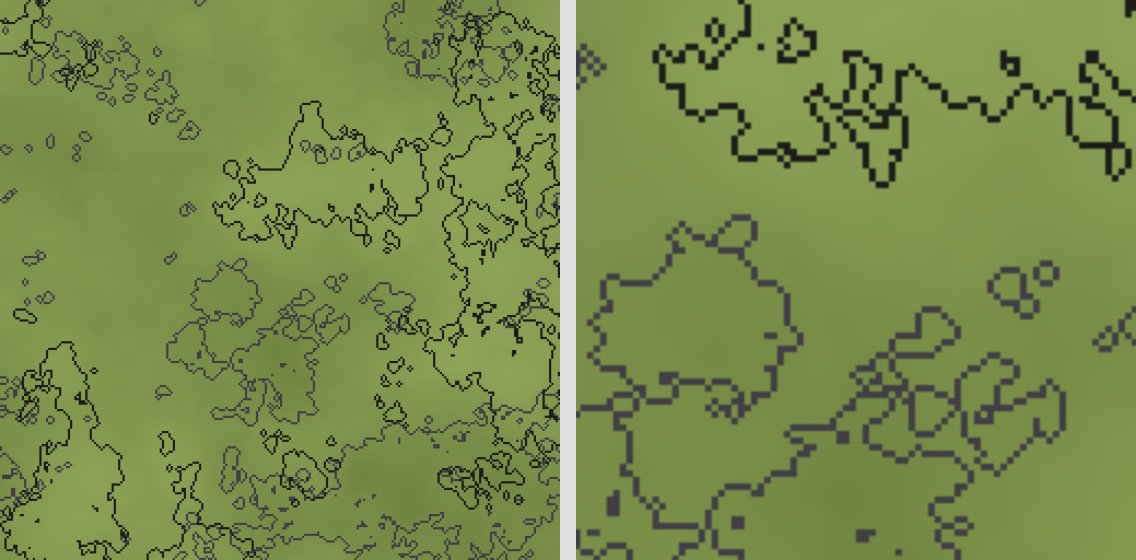
Left, the full canvas; right, a detail of the centre.
This texture is drawn by a Shadertoy shader. Its source:

```glsl
// Mossy green ground crossed by ragged grey and black contour lines on a fine grid.
#define CELLS 256.0
#define BASE_FREQ 3.3
#define OCTAVES 6
#define ROUGHNESS 0.77
#define GREY_LEVEL 0.562
#define BLACK_LEVEL 0.566
#define SEED vec2(17.3, 41.7)
#define DARK_GREEN vec3(0.430, 0.510, 0.245)
#define LIGHT_GREEN vec3(0.575, 0.655, 0.355)
#define GREY_LINE vec3(0.255, 0.245, 0.265)
#define BLACK_LINE vec3(0.11, 0.115, 0.10)

// Two random values per lattice point
vec2 hash2(vec2 p) {
    return fract(sin(dot(p, vec2(127.1, 311.7))) * vec2(43758.5453, 22578.1459));
}

// Smooth value noise, two independent channels
vec2 noise2(vec2 p) {
    vec2 i = floor(p), f = fract(p);
    vec2 w = f * f * f * (f * (f * 6.0 - 15.0) + 10.0);
    return mix(mix(hash2(i), hash2(i + vec2(1, 0)), w.x),
               mix(hash2(i + vec2(0, 1)), hash2(i + vec2(1, 1)), w.x), w.y);
}

// Fractal sum: x drives the grey lines, y the black ones
vec2 terrain(vec2 uv, int octaves, vec2 gain) {
    mat2 turn = mat2(1.6, 1.2, -1.2, 1.6);
    vec2 p = uv * BASE_FREQ + SEED, sum = vec2(0.0);
    vec2 amp = vec2(1.0), total = vec2(0.0);
    for (int i = 0; i < octaves; i++) {
        sum += amp * noise2(p);
        total += amp;
        amp *= gain;
        p = turn * p + 5.3;
    }
    return sum / total;
}

// 1 where a cell lies above the contour level; roughness drifts across the canvas
vec2 inside(vec2 cell) {
    vec2 uv = (cell + 0.5) / CELLS;
    vec2 gain = ROUGHNESS + 0.25 * (noise2(uv * 4.0 + 9.0) - 0.5);
    return step(vec2(GREY_LEVEL, BLACK_LEVEL), terrain(uv, OCTAVES, gain));
}

// A line cell lies outside a region but touches it on one side
vec2 outline(vec2 cell) {
    vec2 near = max(max(inside(cell + vec2(1, 0)), inside(cell - vec2(1, 0))),
                    max(inside(cell + vec2(0, 1)), inside(cell - vec2(0, 1))));
    return near * (1.0 - inside(cell));
}

void mainImage(out vec4 fragColor, in vec2 fragCoord) {
    vec2 uv = fragCoord / iResolution.y;

    // Soft ground tint: darker within grey regions, lighter within black ones
    vec2 soft = terrain(uv, 5, vec2(0.55));
    vec3 color = mix(DARK_GREEN, LIGHT_GREEN, clamp(0.5 + soft.y - soft.x, 0.0, 1.0));

    // Blend neighbouring cells for slightly soft line edges
    vec2 grid = uv * CELLS - 0.5;
    vec2 cell = floor(grid);
    vec2 w = smoothstep(0.2, 0.8, fract(grid));
    vec2 line = mix(mix(outline(cell), outline(cell + vec2(1, 0)), w.x),
                    mix(outline(cell + vec2(0, 1)), outline(cell + vec2(1, 1)), w.x), w.y);

    color = mix(color, GREY_LINE, line.x);
    color = mix(color, BLACK_LINE, line.y);
    fragColor = vec4(color, 1.0);
}
```
